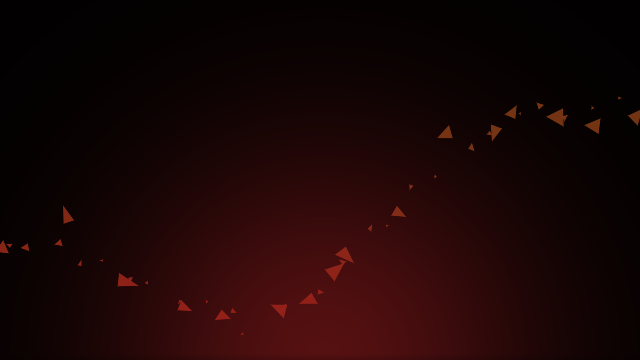
A WebGL 1 fragment shader for this background:

```glsl
precision highp float;

uniform vec2 u_resolution;

float hash(float n) {
    return fract(sin(n * 12.9898 + 4.137) * 43758.5);
}

// Height of the drifting ribbon of shards
float ribbon(float x) {
    float dip = (x - 0.65) / 0.25;
    return 0.3 + 0.39 * smoothstep(0.85, 1.5, x) - 0.19 * exp(-dip * dip);
}

float bump(float x, float center, float width) {
    float t = (x - center) / width;
    return exp(-t * t);
}

// Signed distance to an irregular triangle bounded by three half planes
float shard(vec2 p, float radius, float seed) {
    float turn = 6.2832 * hash(seed);
    float d = -1.0;
    for (int k = 0; k < 3; k++) {
        float side = float(k);
        float angle = turn + 2.0944 * side + 0.5 * (hash(seed + side + 0.3) - 0.5);
        d = max(d, dot(p, vec2(cos(angle), sin(angle))) - radius);
    }
    return d;
}

// Red near the ground, amber higher up
vec3 shardColor(float height) {
    return mix(vec3(0.6, 0.13, 0.1), vec3(0.49, 0.22, 0.08), smoothstep(0.1, 0.68, height));
}

void paintShard(inout vec3 color, vec2 p, vec2 center, float radius, float seed) {
    float pixel = 1.0 / u_resolution.y;
    float d = shard(p - center, radius, seed);
    float cover = 1.0 - smoothstep(-0.5 * pixel, 0.5 * pixel, d);
    color = mix(color, shardColor(center.y), 0.92 * cover);
}

void main() {
    vec2 p = gl_FragCoord.xy / u_resolution.y;

    // Ember glow rising from the bottom center
    float glow = bump(length(p - vec2(0.9, 0.0)), 0.0, 0.59);
    vec3 color = vec3(0.004, 0.001, 0.001) + vec3(0.33, 0.062, 0.066) * glow;
    color *= mix(0.85, 1.0, smoothstep(0.0, 0.02, p.y));

    // Small splinters scattered around the ribbon
    for (int i = 0; i < 27; i++) {
        float n = float(i);
        float x = 0.03 + 0.067 * n + 0.06 * (hash(n + 31.0) - 0.5);
        float y = ribbon(x) + 0.08 * (hash(n + 67.0) - 0.5);
        float radius = mix(0.0015, 0.007, hash(n + 103.0));
        paintShard(color, p, vec2(x, y), radius, n * 7.0 + 211.0);
    }

    // Large shards, bunched in groups of four with two high strays
    for (int i = 0; i < 16; i++) {
        float n = float(i);
        float x = 0.04 + 0.115 * n + 0.17 * bump(n, 4.6, 2.8) + 0.07 * bump(n, 11.0, 1.6);
        x -= 0.045 * (1.0 - step(0.5, mod(n, 4.0)));
        float stray = 1.0 - step(0.5, abs(mod(n, 9.0) - 1.0));
        float y = ribbon(x) - 0.015 + 0.025 * cos(1.5708 * n) + 0.115 * stray;
        float radius = mix(0.01, 0.016, hash(n + 151.0));
        paintShard(color, p, vec2(x, y), radius, n * 5.0 + 17.0);
    }

    gl_FragColor = vec4(color, 1.0);
}
```
